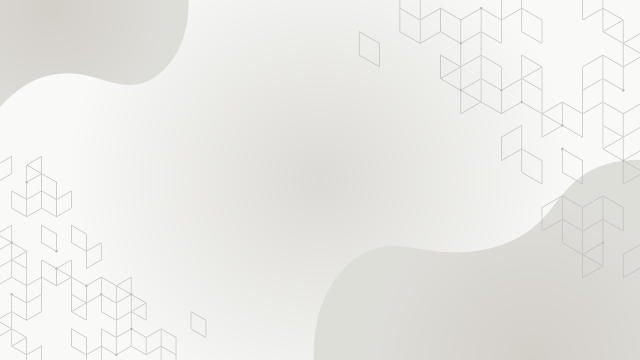
Write a Shadertoy shader that draws this background.

```glsl
const vec3 PAPER = vec3(0.976, 0.976, 0.969);
const vec3 MIST = vec3(0.863, 0.859, 0.843);
const vec3 STONE = vec3(0.871, 0.869, 0.851);
const vec3 CLAY = vec3(0.831, 0.812, 0.788);
const vec3 INK = vec3(0.735, 0.735, 0.725);

float hash(vec2 cell, float seed) {
    vec3 h = fract(vec3(cell.xyx + seed) * vec3(0.1031, 0.1030, 0.0973));
    h += dot(h, h.yzx + 33.33);
    return fract((h.x + h.y) * h.z);
}

float coverage(float dist, float pixel) {
    return clamp(0.5 - dist / pixel, 0.0, 1.0);
}

vec3 glow(vec3 inner, vec3 outer, vec2 p, vec2 center, float radius) {
    return mix(inner, outer, min(length(p - center) / radius, 1.0));
}

float segmentDistance(vec2 p, vec2 a, vec2 b) {
    vec2 pa = p - a, ba = b - a;
    return length(pa - ba * clamp(dot(pa, ba) / dot(ba, ba), 0.0, 1.0));
}

vec2 bezier(vec2 a, vec2 b, vec2 c, vec2 d, float t) {
    float s = 1.0 - t;
    return s * s * s * a + 3.0 * s * t * (s * b + t * c) + t * t * t * d;
}

// Adds one cubic to an outline: x is the distance, y the inside sign.
// Side 1 fills below the curve, side -1 fills above it.
vec2 addCurve(vec2 outline, vec2 p, vec2 a, vec2 b, vec2 c, vec2 d, float side) {
    vec2 start = a;
    for (int i = 1; i <= 16; i++) {
        vec2 end = bezier(a, b, c, d, float(i) / 16.0);
        outline.x = min(outline.x, segmentDistance(p, start, end));
        if ((start.x > p.x) != (end.x > p.x)) {
            float y = mix(start.y, end.y, (p.x - start.x) / (end.x - start.x));
            if ((y - p.y) * side > 0.0) outline.y = -outline.y;
        }
        start = end;
    }
    return outline;
}

float upperBlob(vec2 p) {
    vec2 o = vec2(9.0, 1.0);
    vec2 hump = vec2(0.190, 0.796), dip = vec2(0.363, 0.764);
    o = addCurve(o, p, vec2(-0.01, 0.692), vec2(0.058, 0.769), vec2(0.116, 0.796), hump, -1.0);
    o = addCurve(o, p, hump, vec2(0.259, 0.796), vec2(0.301, 0.764), dip, -1.0);
    o = addCurve(o, p, dip, vec2(0.451, 0.764), vec2(0.532, 0.873), vec2(0.523, 1.005), -1.0);
    return o.x * o.y;
}

float lowerBlob(vec2 p) {
    vec2 o = vec2(9.0, 1.0);
    vec2 slope = vec2(1.523, 0.41), dip = vec2(1.269, 0.299), hump = vec2(1.088, 0.317);
    o = addCurve(o, p, vec2(1.787, 0.556), vec2(1.62, 0.56), vec2(1.574, 0.472), slope, 1.0);
    o = addCurve(o, p, slope, vec2(1.447, 0.315), vec2(1.331, 0.299), dip, 1.0);
    o = addCurve(o, p, dip, vec2(1.192, 0.299), vec2(1.146, 0.317), hump, 1.0);
    o = addCurve(o, p, hump, vec2(0.968, 0.317), vec2(0.856, 0.178), vec2(0.873, -0.019), 1.0);
    return o.x * o.y;
}

// Scattered rhombs fill a wedge that widens away from its tip
bool occupied(vec2 cell) {
    bool inWedge = cell.x >= 0.0 && cell.x + cell.y >= 0.0
        && cell.y <= 10.0 * smoothstep(0.0, 13.0, cell.x);
    return inWedge && (cell.x < 1.0 || hash(cell, 7.0) < 0.40);
}

// Isometric lattice: zigzag rows are flattened into a square grid
float latticeInk(vec2 p, vec2 tip, float pitch, float dir, float pixel) {
    vec2 q = (p - tip) * vec2(dir, -dir) / pitch;
    float rise = 1.0 / sqrt(3.0);
    float zigzag = abs(mod(q.x + 1.0, 2.0) - 1.0);
    vec2 g = vec2(q.x, 0.5 * (q.y / rise - zigzag));
    vec2 cell = floor(g), node = round(g), f = g - cell;
    float slant = pitch; // distance across one unit row
    float d = 9.0;

    // Rhomb sides, shared with the neighbouring cells
    if (occupied(vec2(node.x, cell.y)) || occupied(vec2(node.x - 1.0, cell.y)))
        d = abs(g.x - node.x) * pitch;
    if (occupied(vec2(cell.x, node.y)) || occupied(vec2(cell.x, node.y - 1.0)))
        d = min(d, abs(g.y - node.y) * slant);

    // Occasional short diagonals suggest cube tops
    if (occupied(cell) && hash(cell, 31.0) < 0.24)
        d = min(d, abs(f.y - 1.0 + zigzag) * slant);
    float ink = 0.85 * coverage(d - 0.0010, pixel);

    // Dots on a few used nodes
    bool used = occupied(node) || occupied(node - 1.0);
    if (used && hash(node, 53.0) < 0.20) {
        float nodeZigzag = mod(node.x, 2.0);
        vec2 center = vec2(node.x, (2.0 * node.y + nodeZigzag) * rise);
        ink = max(ink, coverage(length(q - center) * pitch - 0.0036, pixel));
    }
    return ink;
}

void mainImage(out vec4 fragColor, in vec2 fragCoord) {
    float pixel = 1.0 / iResolution.y;
    vec2 p = fragCoord * pixel;
    vec2 middle = vec2(0.5 * iResolution.x * pixel, 0.5);

    // Soft backdrop and corner blobs
    vec3 color = glow(MIST, PAPER, p, middle, 0.70);
    vec3 upper = glow(CLAY, STONE, p, vec2(0.14, 0.98), 0.33);
    vec3 lower = glow(CLAY, STONE, p, vec2(1.48, 0.0), 0.45);
    color = mix(color, upper, coverage(upperBlob(p), pixel));
    color = mix(color, lower, coverage(lowerBlob(p), pixel));

    // The same lattice twice, the smaller one turned halfway round
    float ink = latticeInk(p, vec2(0.998, 0.912), 0.0564, 1.0, pixel);
    ink = max(ink, latticeInk(p, vec2(0.572, 0.0625), 0.0415, -1.0, pixel));
    fragColor = vec4(mix(color, INK, ink), 1.0);
}
```
